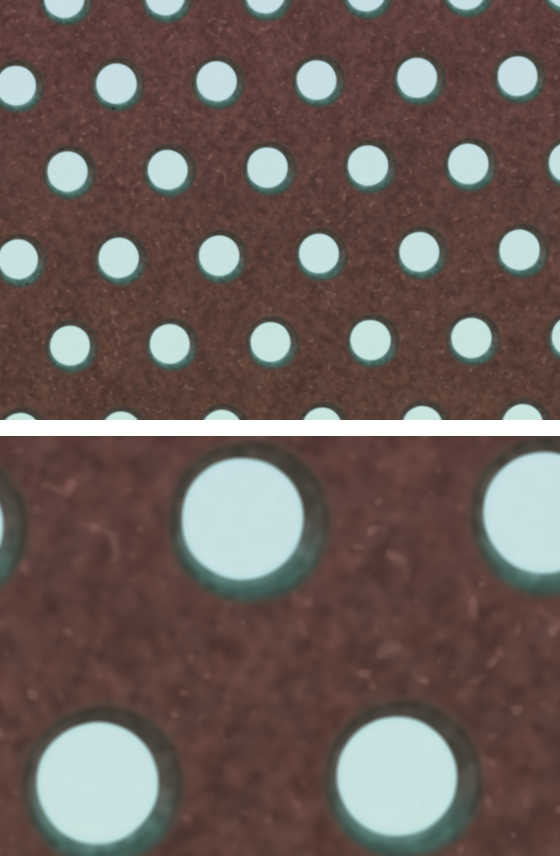
Top, the full canvas; bottom, a detail of the centre.
Write a WebGL 2 fragment shader that draws this pattern.

```glsl
#version 300 es
precision highp float;

uniform vec2 u_resolution;
out vec4 fragColor;

// Lattice and hole sizes, in canvas heights
const vec2 STEP_ACROSS = vec2(0.2389, 0.0045);
const vec2 STEP_UP = vec2(0.1164, 0.2095);
const vec2 ANCHOR = vec2(0.6424, 0.5985);
const vec2 LIGHT_SHIFT = vec2(-0.0046, 0.0022);
const float HOLE_RADIUS = 0.0630;
const float LIGHT_RADIUS = 0.0480;

const vec3 BROWN_TOP = vec3(0.372, 0.250, 0.240);
const vec3 BROWN_BOTTOM = vec3(0.352, 0.252, 0.216);
const vec3 HALO = vec3(0.325, 0.285, 0.255);
const vec3 RIM_DARK = vec3(0.25, 0.225, 0.195);
const vec3 WALL_GREY = vec3(0.335, 0.320, 0.295);
const vec3 WALL_TEAL = vec3(0.265, 0.385, 0.355);
const vec3 GLOW_TEAL = vec3(0.45, 0.59, 0.58);
const vec3 LIGHT_TOP = vec3(0.785, 0.870, 0.895);
const vec3 LIGHT_BOTTOM = vec3(0.790, 0.895, 0.875);

float hash(vec2 p) {
    return fract(sin(dot(p, vec2(12.9898, 78.233))) * 43758.5453);
}

float noise(vec2 p) {
    vec2 i = floor(p), f = fract(p);
    f = f * f * (3.0 - 2.0 * f);
    return mix(mix(hash(i), hash(i + vec2(1, 0)), f.x),
               mix(hash(i + vec2(0, 1)), hash(i + vec2(1, 1)), f.x), f.y);
}

// Noise on a turned grid, so that layers do not line up
float turnedNoise(vec2 p, float angle, float scale) {
    float c = cos(angle), s = sin(angle);
    return noise(mat2(c, s, -s, c) * p * scale + 31.0 * angle);
}

float disc(float d, float soft) {
    return 1.0 - smoothstep(-soft, soft, d);
}

// Lattice index of the hole nearest to p
vec2 nearestHole(vec2 p, mat2 lattice) {
    vec2 base = floor(inverse(lattice) * p);
    vec2 best = base;
    float bestDist = 1e3;
    for (int k = 0; k < 4; k++) {
        vec2 id = base + vec2(k % 2, k / 2);
        float d = length(p - lattice * id);
        if (d < bestDist) { bestDist = d; best = id; }
    }
    return best;
}

// Mottled surface with soft pale specks and faint broad stains
vec3 surface(vec2 p) {
    vec3 base = mix(BROWN_BOTTOM, BROWN_TOP, smoothstep(0.0, 1.0, p.y));
    float grain = 0.55 * (turnedNoise(p, 0.5, 62.0) - 0.5)
                + 0.55 * (turnedNoise(p, 1.1, 120.0) - 0.5)
                + 0.22 * (turnedNoise(p, 0.8, 14.0) - 0.5);
    float speckA = turnedNoise(p, 0.3, 105.0);
    float speckB = turnedNoise(p, 1.3, 95.0);
    float speck = smoothstep(0.42, 0.85, speckA * speckB);
    float tint = turnedNoise(p, 0.9, 50.0) - 0.5;
    return base * (0.995 + 0.36 * grain) + speck * vec3(0.09, 0.075, 0.068)
         + tint * vec3(0.014, -0.006, -0.010);
}

// Shaded wall between the outer rim and the bright opening
vec3 wall(vec2 q, float lightDist, float holeDist) {
    vec2 dir = normalize(q + 1e-5);
    float low = smoothstep(-0.15, 0.85, dot(dir, vec2(-0.05, -0.99)));
    float high = smoothstep(0.0, 0.9, dot(dir, vec2(0.25, 0.97)));
    vec3 col = mix(WALL_GREY, WALL_TEAL, low);
    col = mix(col, RIM_DARK, 0.7 * high);
    float glow = 1.0 - smoothstep(0.0, 0.010, lightDist);
    col = mix(col, GLOW_TEAL, glow * (0.06 + 0.5 * low));
    float rim = smoothstep(-0.009, -0.001, holeDist);
    return mix(col, RIM_DARK, rim * (0.75 - 0.3 * low));
}

vec3 hole(vec3 col, vec2 p, vec2 q, vec2 id, float soft) {
    // Slightly uneven cut edges, different in each hole
    float rough = turnedNoise(p, 0.6, 45.0) - 0.5;
    float size = 0.0012 * (hash(id + 3.7) - 0.5);
    vec2 shift = LIGHT_SHIFT + 0.0016 * (vec2(hash(id), hash(id + 9.1)) - 0.5);
    float holeDist = length(q) - HOLE_RADIUS - size - 0.0018 * rough;
    float lightDist = length(q - shift) - LIGHT_RADIUS - size - 0.0010 * rough;

    // Soft halo, then wall
    col = mix(col, HALO, 0.55 * (1.0 - smoothstep(0.0, 0.009, holeDist)));
    vec3 side = wall(q, lightDist, holeDist);
    side *= 1.0 + 0.24 * (turnedNoise(p, 0.7, 115.0) - 0.5);
    col = mix(col, side, disc(holeDist, soft + 0.0034));

    // Dark burr on the wall of some holes
    float angle = 6.2832 * hash(id + 21.3);
    vec2 burr = vec2(cos(angle), sin(angle)) * (HOLE_RADIUS - 0.005);
    float burrMask = disc(length(q - burr) - 0.0036 * hash(id + 6.2), soft + 0.0016);
    col = mix(col, vec3(0.10, 0.13, 0.12), 0.6 * burrMask * step(0.35, hash(id + 2.4)));

    // Bright opening
    vec3 light = mix(LIGHT_BOTTOM, LIGHT_TOP, smoothstep(0.0, 1.0, p.y));
    light *= 1.0 + 0.014 * (turnedNoise(p, 0.4, 130.0) - 0.5);
    light -= vec3(0.06, 0.015, 0.015) * smoothstep(-0.007, 0.0, lightDist);
    return mix(col, light, disc(lightDist, soft + 0.0021));
}

void main() {
    vec2 p = gl_FragCoord.xy / u_resolution.y;
    float soft = 0.6 / u_resolution.y;
    mat2 lattice = mat2(STEP_ACROSS, STEP_UP);
    vec2 id = nearestHole(p - ANCHOR, lattice);
    vec2 q = p - ANCHOR - lattice * id;
    fragColor = vec4(hole(surface(p), p, q, id, soft), 1.0);
}
```
